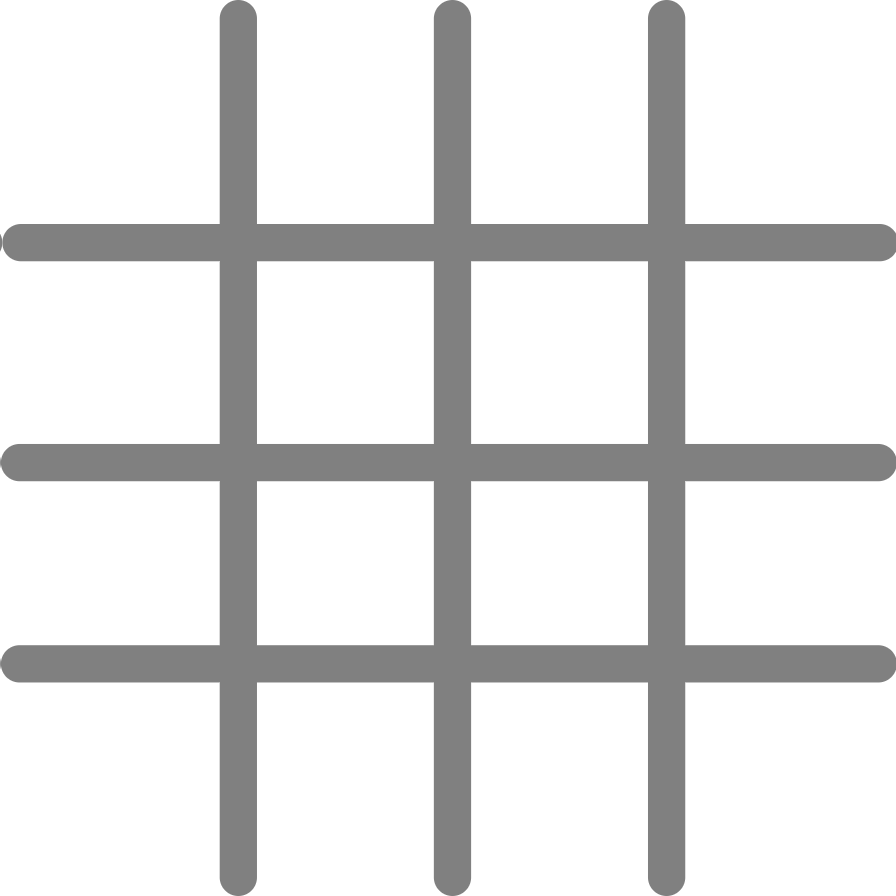
Reproduce this pattern procedurally as a Shadertoy shader.

```glsl
// Three upright and three level grey bars with round ends, crossing on white.
// Each bar is a capsule distance on a wrapped unit square, so the tile joins
// itself; the bars merge by minimum and are smoothed over one pixel.

const vec3 PAPER = vec3(1.0);
const vec3 BAR_GREY = vec3(0.502);
const float BAR_RADIUS = 0.0208;
const int BAR_COUNT = 3;

// Shortest signed offset on a unit-length loop
vec2 wrapOffset(vec2 offset) {
    return offset - round(offset);
}

// Distance to a capsule lying along x, centred on the origin
float capsule(vec2 p, float halfLength, float radius) {
    return length(vec2(max(abs(p.x) - halfLength, 0.0), p.y)) - radius;
}

// Distance to a bar spanning the tile along x
float tileBar(vec2 p, vec2 centre, float radius) {
    return capsule(wrapOffset(p - centre), 0.5 - radius, radius);
}

// Nearest of all bars; rows are unevenly spaced, columns nearly even
float barGrid(vec2 p, float radius) {
    vec3 rowHeights = vec3(0.2591, 0.4837, 0.7292);
    vec3 rowCentres = vec3(0.501, 0.501, 0.5026);
    float d = 1.0;
    for (int i = 0; i < BAR_COUNT; i++) {
        float column = 0.505 + 0.239 * float(i - 1);
        d = min(d, tileBar(p, vec2(rowCentres[i], rowHeights[i]), radius));
        d = min(d, tileBar(p.yx, vec2(0.5, column), radius));
    }
    return d;
}

// Ink amount with a one-pixel soft edge
float coverage(float d, float pixel) {
    return clamp(0.5 - d / pixel, 0.0, 1.0);
}

void mainImage(out vec4 fragColor, in vec2 fragCoord) {
    vec2 uv = fragCoord / iResolution.xy;
    float pixel = 1.0 / min(iResolution.x, iResolution.y);
    float ink = coverage(barGrid(uv, BAR_RADIUS), pixel);
    fragColor = vec4(mix(PAPER, BAR_GREY, ink), 1.0);
}
```
